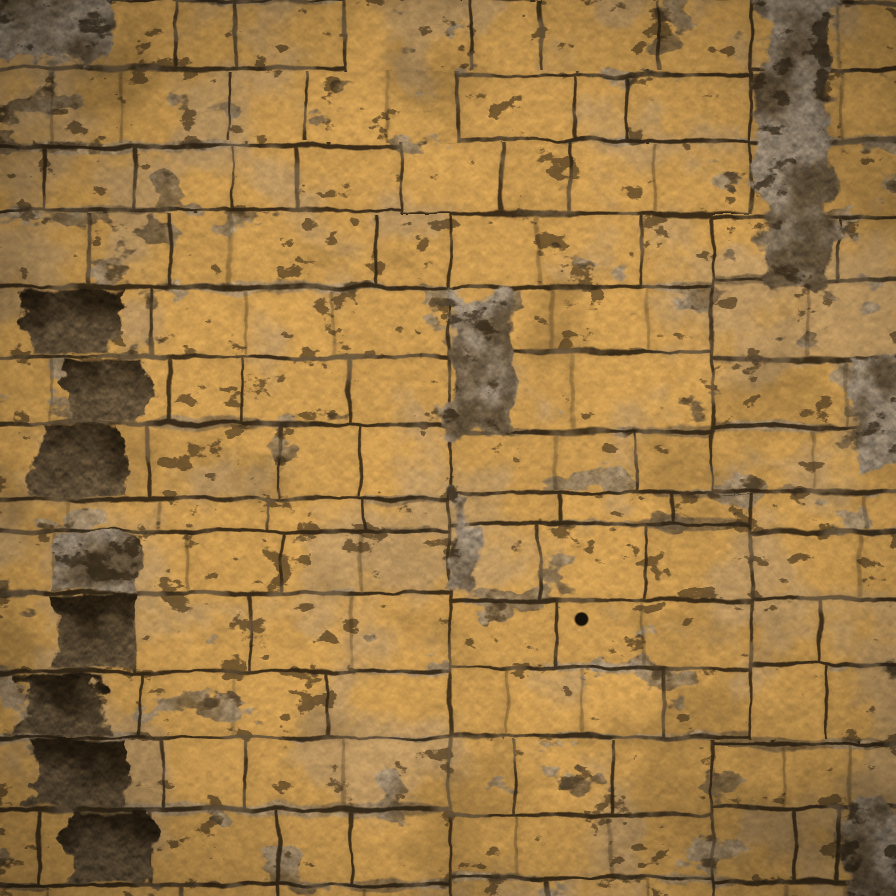
This texture is drawn by a WebGL 2 fragment shader. Its source:

```glsl
#version 300 es
precision highp float;
uniform vec2 u_resolution;
out vec4 outColor;

#define COURSES 12.58
#define BRICK_PITCH 0.105
#define JOINT_HALF 0.0011
#define RAGGED 0.009
#define CHIP_LEVEL 0.7
#define VIGNETTE 0.4
#define OCHRE vec3(0.8, 0.61, 0.325)
#define PALE vec3(0.73, 0.59, 0.4)
#define PLASTER vec3(0.63, 0.56, 0.47)
#define RUBBLE vec3(0.4, 0.33, 0.235)
#define SHADOW vec3(0.18, 0.135, 0.075)

float hash(vec2 p) {
  vec3 a = fract(vec3(p.xyx) * 0.1031);
  a += dot(a, a.yzx + 33.33);
  return fract((a.x + a.y) * a.z);
}

float noise(vec2 p) {
  vec2 i = floor(p), f = fract(p);
  f = f * f * (3.0 - 2.0 * f);
  return mix(mix(hash(i), hash(i + vec2(1, 0)), f.x),
             mix(hash(i + vec2(0, 1)), hash(i + vec2(1, 1)), f.x), f.y);
}

float fbm(vec2 p) {
  float sum = 0.0, amp = 0.516;
  for (int i = 0; i < 5; i++) {
    sum += amp * noise(p);
    p = mat2(1.6, 1.2, -1.2, 1.6) * p + 17.0;
    amp *= 0.5;
  }
  return sum;
}

// Course number at depth t below the top, with one thin course
float course(float t) {
  return t * COURSES + 0.62 * smoothstep(0.54, 0.6, t);
}

// Coverage of a box with a broken outline
float patchMask(vec2 q, vec2 center, vec2 halfSize, float rough) {
  vec2 d = abs(q - center) - halfSize;
  float dist = length(max(d, 0.0)) + min(max(d.x, d.y), 0.0);
  return 1.0 - smoothstep(-0.003, 0.003, dist + (rough - 0.5) * 0.055);
}

void main() {
  vec2 uv = gl_FragCoord.xy / u_resolution;
  vec2 p = vec2(uv.x, 1.0 - uv.y);
  float aa = 1.0 / min(u_resolution.x, u_resolution.y);
  float rough = fbm(p * 30.0);
  float crust = fbm(p * vec2(38.0, 56.0) + 51.0);
  vec2 q = p + RAGGED * (vec2(fbm(p * 32.0 + 5.0), fbm(p * 32.0 + 90.0)) - 0.5);

  // Wall panels split by two upright seams
  float level = floor(course(q.y));
  float midSeam = level < 3.0 ? 0.36 + 0.18 * hash(vec2(level, 8.0)) : 0.502;
  bool wideRight = (level > 2.0 && level < 7.0) || level > 10.0;
  float rightSeam = wideRight ? 0.795 : 0.838;
  float panel = step(midSeam, q.x) + step(rightSeam, q.x);
  float x0 = panel < 0.5 ? -0.04 : (panel < 1.5 ? midSeam : rightSeam);
  float x1 = panel < 0.5 ? midSeam : (panel < 1.5 ? rightSeam : 1.04);

  // Bed joints, shifted a little from panel to panel
  float t = q.y + 0.005 * sin(q.y * 31.0 + panel * 2.1);
  float v = course(t), row = floor(v), f = fract(v);
  float slope = (course(t + 0.001) - course(t - 0.001)) / 0.002;
  float bed = min(f, 1.0 - f) / slope;

  // Upright joints at uneven spacing, some of them painted over
  vec2 seed = vec2(row * 7.0 + panel * 31.0, panel + 3.0);
  float count = floor((x1 - x0) / BRICK_PITCH + hash(seed));
  float head = 1.0, strength = 1.0, brick = 0.0;
  for (int i = 0; i <= 6; i++) {
    float k = float(i);
    if (k > count) break;
    bool inner = k > 0.5 && k < count - 0.5;
    float shift = inner ? 0.56 * (hash(seed + k * 3.7) - 0.5) : 0.0;
    float edge = x0 + (x1 - x0) * (k + shift) / count;
    if (q.x > edge) brick = k;
    if (abs(q.x - edge) < head) {
      head = abs(q.x - edge);
      strength = inner && hash(seed + k * 5.3 + 40.0) < 0.45 ? 0.3 : 1.0;
    }
  }
  float tone = hash(seed + brick * 9.1 + 70.0);
  float gap = min(bed, head);

  // Painted face with fine grain, pale rubbing and small scars
  float grain = fbm(p * 150.0);
  float relief = fbm(p * 150.0 + vec2(0.0, 0.5)) - grain;
  float stain = fbm(p * vec2(8.0, 11.0) + 23.0);
  vec3 color = mix(OCHRE, PALE, 0.8 * smoothstep(0.48, 0.68, fbm(p * 13.0 + 44.0)));
  color *= 0.96 + 0.07 * tone + 0.3 * relief + 0.2 * (grain - 0.5);
  color *= 1.0 - 0.16 * smoothstep(0.52, 0.78, stain);
  color *= 1.0 - 0.12 * exp(-gap * 260.0);
  float scar = smoothstep(0.69, 0.75, crust + 0.04 * exp(-gap * 120.0));
  color = mix(color, SHADOW * 1.5, 0.65 * scar);

  // Chipped paint baring grey mortar
  vec3 bare = mix(RUBBLE, PLASTER, smoothstep(0.34, 0.62, fbm(p * 19.0 + 9.0)));
  bare *= 0.95 + 0.7 * relief + 0.5 * (grain - 0.5);
  bare = mix(bare, SHADOW, 0.7 * smoothstep(0.58, 0.68, crust));
  float chipField = fbm(p * vec2(16.0, 24.0) + 130.0) + 0.06 * exp(-gap * 110.0);
  float chip = smoothstep(CHIP_LEVEL - 0.01, CHIP_LEVEL + 0.03, chipField);
  color = mix(color, bare, 0.75 * chip);

  // Mortar lines of changing width, dark in the crack and paler around it
  float open = noise(p * 23.0 + 61.0);
  float width = JOINT_HALF * (0.4 + 1.3 * open);
  float bedLine = 1.0 - smoothstep(width, width * 2.0 + aa, bed);
  float headLine = strength * (1.0 - smoothstep(width * 0.8, width * 1.6 + aa, head));
  float spill = 0.0065 * smoothstep(0.52, 0.8, noise(p * vec2(9.0, 21.0) + 33.0));
  float worn = 1.0 - smoothstep(spill * 0.6, spill + 0.001, bed + (rough - 0.5) * 0.012);
  color = mix(color, bare, 0.65 * worn * step(0.001, spill));
  vec3 mortar = mix(SHADOW, RUBBLE, smoothstep(0.45, 0.72, rough));
  color = mix(color, mortar, max(0.9 * bedLine, 0.85 * headLine));

  // Stretches where the facing has fallen away
  float fallen = patchMask(p, vec2(0.89, 0.16), vec2(0.04, 0.16), rough);
  fallen = max(fallen, patchMask(p, vec2(0.535, 0.41), vec2(0.03, 0.08), rough));
  fallen = max(fallen, patchMask(p, vec2(0.05, 0.03), vec2(0.085, 0.045), rough));
  fallen = max(fallen, patchMask(p, vec2(0.985, 0.46), vec2(0.035, 0.06), rough));
  fallen = max(fallen, patchMask(p, vec2(0.98, 0.96), vec2(0.035, 0.06), rough));
  fallen = max(fallen, patchMask(p, vec2(0.515, 0.6), vec2(0.012, 0.05), rough));
  color = mix(color, bare, fallen);

  // Missing bricks stepping down the left side
  float center = 0.09 + 0.03 * cos(1.8 * (row - 5.0));
  float side = abs(p.x - center) - 0.048 + (rough - 0.5) * 0.06;
  float inside = max(side, 0.003 - bed + (crust - 0.5) * 0.012);
  float cavity = 1.0 - smoothstep(-0.002, 0.002, inside);
  cavity *= step(4.0, row) * step(row, 12.0) * step(0.5, abs(row - 7.0));
  float lit = smoothstep(0.0, 0.75, f + 0.9 * (rough - 0.5));
  vec3 hollow = mix(SHADOW * 0.85, RUBBLE, 0.85 * lit) * (0.8 + 0.5 * grain + relief);
  color = mix(color, abs(row - 8.0) < 0.5 ? bare : hollow, cavity);

  // Drilled hole
  float drill = length(p - vec2(0.649, 0.691));
  color = mix(color, SHADOW * 0.5, 1.0 - smoothstep(0.006, 0.008 + aa, drill));

  color *= 1.0 - VIGNETTE * smoothstep(0.32, 0.8, length(uv - vec2(0.52, 0.5)));
  outColor = vec4(clamp(color, 0.0, 1.0), 1.0);
}
```
